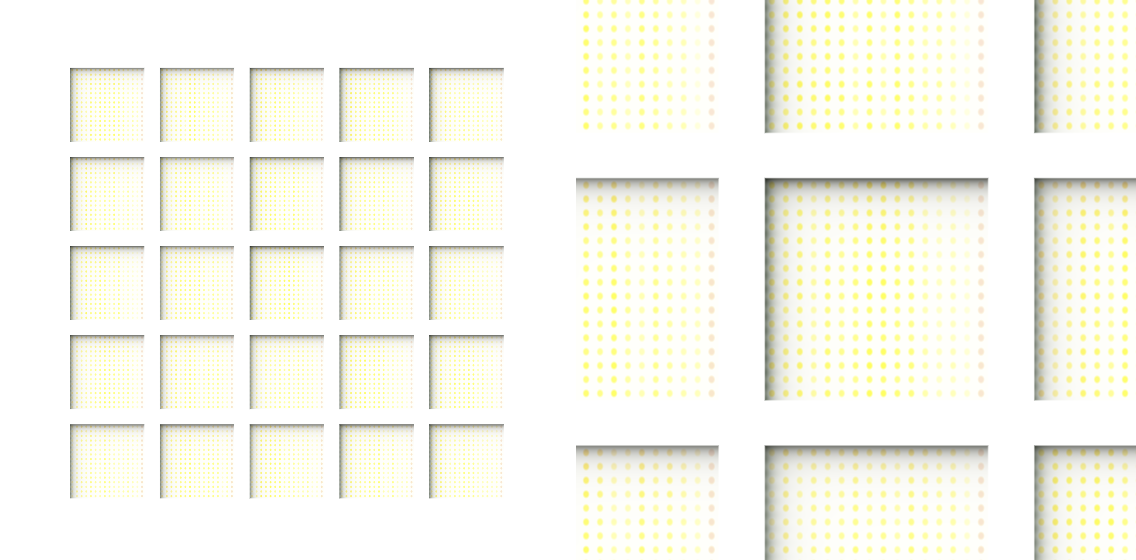
Left, the full canvas; right, a detail of the centre.
Reproduce this pattern procedurally as a three.js fragment shader.

```glsl
varying vec2 vUv;

float hash(vec2 p) {
  return fract(sin(dot(p, vec2(127.1, 311.7))) * 43758.5453);
}

// Soft shadow cast inward from one edge, d in tile widths
float edgeShadow(float d) {
  d = max(d, 0.0);
  return 0.5 * exp(-d / 0.03) + 0.13 * exp(-d / 0.085);
}

// Small upright dot in a unit cell
float dotMask(vec2 cellUv) {
  return 1.0 - smoothstep(0.12, 0.32, length((cellUv - 0.5) * vec2(1.1, 0.9)));
}

void main() {
  // Five by five windows inside a white margin
  vec2 pitch = vec2(0.1604, 0.1592);
  vec2 size = vec2(0.1328, 0.1322);
  vec2 grid = (vUv - vec2(0.1112, 0.0965)) / pitch;
  vec2 tile = floor(grid);
  vec2 uv = (fract(grid) - 0.5) * pitch / size + 0.5;

  vec2 inset = 0.5 - abs(uv - 0.5);
  float window = smoothstep(-0.005, 0.005, min(inset.x, inset.y));
  window *= step(0.0, min(tile.x, tile.y)) * step(max(tile.x, tile.y), 4.0);

  // Each window has its own depth of shade and warmth
  float depth = mix(0.85, 1.12, hash(tile + 3.0));
  float warmth = hash(tile + 17.0);

  // Sixteen by sixteen dots, uneven from column to column
  vec2 cell = floor(uv * 16.0);
  vec2 cellUv = fract(uv * 16.0);
  float spot = dotMask(cellUv);
  float column = mix(0.5, 1.0, hash(vec2(cell.x, tile.x + 7.0 * tile.y)));
  float row = mix(0.8, 1.0, hash(vec2(tile.x, cell.y + 31.0)));
  float fade = 1.0 - smoothstep(0.45, 1.1, uv.x) * mix(0.85, 0.55, warmth);

  // Dots turn from yellow to peach toward the shaded sides
  float left = edgeShadow(uv.x);
  float top = edgeShadow(1.0 - uv.y);
  float nearShade = exp(-min(uv.x, 1.0 - uv.y) / 0.12);
  vec3 yellow = vec3(1.0, 1.0, 0.36);
  vec3 peach = vec3(1.0, 0.84, 0.58);
  vec3 dotColor = mix(yellow, peach, nearShade * mix(0.45, 1.0, warmth));
  vec3 color = mix(vec3(1.0, 1.0, 0.985), dotColor, spot * column * row * fade);

  // Faint pink dots along the right side
  float lastColumn = step(15.0, cell.x);
  color = mix(color, vec3(0.96, 0.84, 0.82), spot * lastColumn * 0.6);

  // Inner shadow, rippled by the dot rows and slightly green at the left
  float ripple = 0.93 + 0.07 * cos(6.2832 * cellUv.y);
  color *= 1.0 - depth * ripple * left * vec3(1.0, 0.94, 1.02);
  color *= 1.0 - depth * top * vec3(0.98, 0.97, 1.0);

  gl_FragColor = vec4(mix(vec3(1.0), color, window), 1.0);
}
```
